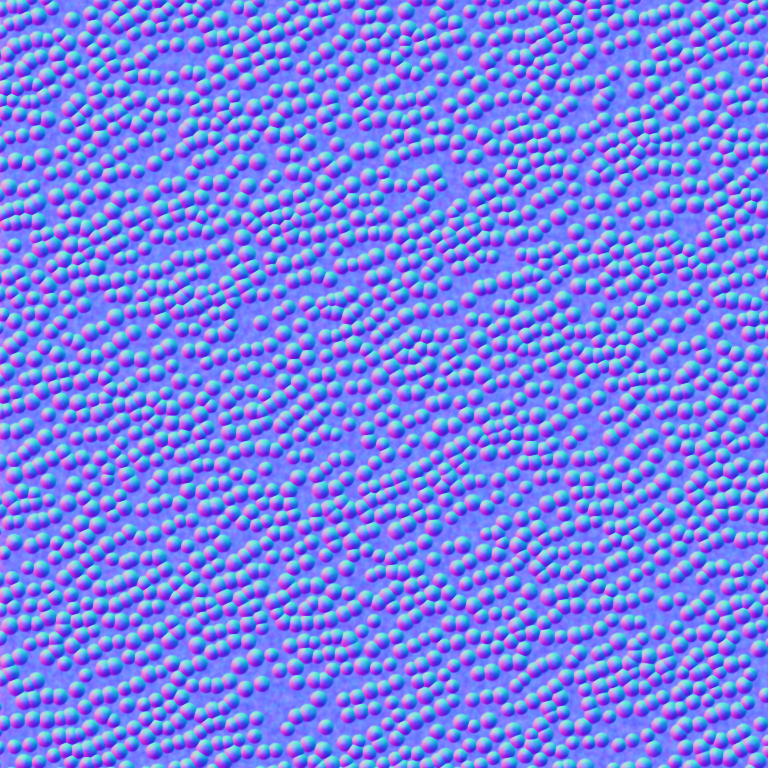
A Shadertoy shader for this texture map:

```glsl
// Tangent-space normal map of a pebbled skin: small round domes strung in wavy,
// tilted chains over a faintly rough ground. Domes sit on a jittered, warped grid;
// their slopes are blended with a soft maximum and encoded as colour.

const vec2  SPACING   = vec2(0.0178, 0.0243); // along and across the chains
const float TILT      = 0.4;                  // chain direction, radians
const vec2  WARP      = vec2(0.020, 0.036);   // chain waviness
const float WARP_FREQ = 9.0;
const float STEEPNESS = 1.4;                  // dome slope at its rim
const float SHARPNESS = 8.0;                  // crispness of the soft maximum
const float GAIN      = 0.58;                 // colour strength of the lean

// Integer hash of a lattice cell, two values in 0..1
vec2 hash2(vec2 cell) {
    uvec2 v = uvec2(ivec2(cell) + 4096) * 1664525u + 12345u;
    v.x += v.y * 1664525u;
    v.y += v.x * 1664525u;
    v ^= v >> 16u;
    v.x += v.y * 1664525u;
    v.y += v.x * 1664525u;
    v ^= v >> 16u;
    return vec2(v & 0xffffu) / 65535.0;
}

// Contribution of one lattice corner to the gradient noise
float cornerRamp(vec2 cell, vec2 offset) {
    float angle = 6.2832 * hash2(cell).x;
    return dot(vec2(cos(angle), sin(angle)), offset);
}

float gradientNoise(vec2 p) {
    vec2 cell = floor(p), f = p - cell, e = vec2(1.0, 0.0);
    vec2 u = f * f * f * (f * (f * 6.0 - 15.0) + 10.0);
    float low  = mix(cornerRamp(cell, f), cornerRamp(cell + e.xy, f - e.xy), u.x);
    float high = mix(cornerRamp(cell + e.yx, f - e.yx),
                     cornerRamp(cell + e.xx, f - e.xx), u.x);
    return mix(low, high, u.y);
}

vec2 noisePair(vec2 p) {
    return vec2(gradientNoise(p + 31.7), gradientNoise(p));
}

vec2 warpOffset(vec2 p) {
    return WARP * noisePair(p * WARP_FREQ);
}

mat2 rotation(float angle) {
    float c = cos(angle), s = sin(angle);
    return mat2(c, s, -s, c);
}

// Outward lean of the surface: soft maximum of nearby domes and flat ground
vec2 domeLean(vec2 p, mat2 chainFrame) {
    vec2 home = floor((p - warpOffset(p)) * chainFrame / SPACING);
    vec2 lean = vec2(0.0);
    float total = 1.0; // weight of the ground
    for (int j = -2; j <= 2; j++)
    for (int i = -2; i <= 2; i++) {
        vec2 cell = home + vec2(i, j);
        vec2 jitter = (hash2(cell) - 0.5) * vec2(0.42, 0.48);
        vec2 traits = hash2(cell + 511.0);
        if (traits.y < 0.04) continue; // occasional gap
        vec2 center = chainFrame * ((cell + 0.5 + jitter) * SPACING);
        center += warpOffset(center);
        float radius = mix(0.0083, 0.0112, traits.x);
        vec2 d = (p - center) / radius;
        float weight = exp(SHARPNESS * (1.0 - dot(d, d)));
        lean += weight * STEEPNESS * d;
        total += weight;
    }
    return lean / total;
}

void mainImage(out vec4 fragColor, in vec2 fragCoord) {
    vec2 p = fragCoord / iResolution.y;
    vec2 lean = domeLean(p, rotation(TILT));

    // Fine roughness, slight overall bias and a raised left border
    lean += 0.28 * noisePair(p * 95.0) + 0.16 * noisePair(p * 190.0 + 7.0);
    lean.x += 0.07 - 0.4 * exp(-p.x / 0.005);

    // Encode the normal, with red running from right to left
    vec3 normal = normalize(vec3(lean, 1.0));
    vec3 color = 0.5 + vec3(-GAIN, GAIN, 0.5) * normal;
    fragColor = vec4(clamp(color, 0.0, 1.0), 1.0);
}
```
